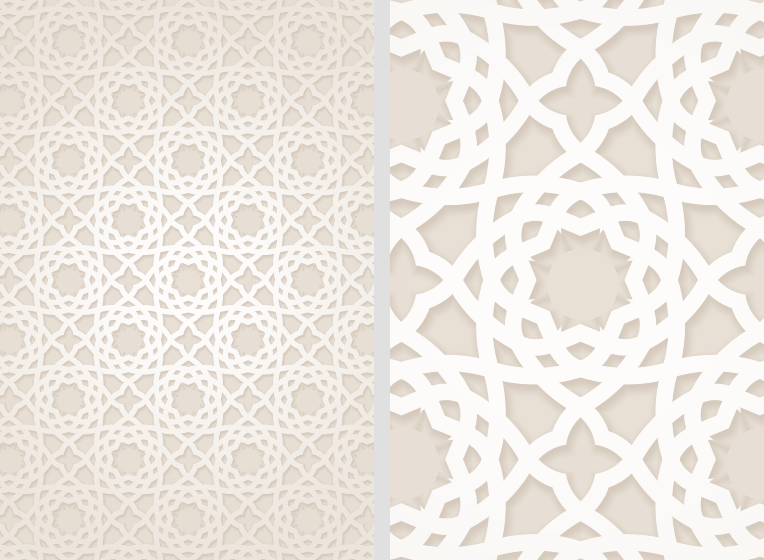
Left: the whole. Right: its middle third, enlarged.
A Shadertoy shader for this pattern:

```glsl
// Pale raised lattice of eight-petal rosettes and quatrefoils with soft shadows.

const float UNIT = 0.1598;        // rosette-to-quatrefoil spacing, in canvas widths
const float HALF_WIDTH = 0.046;   // half the strand width, in lattice units
const float EIGHTH = 0.78539816;  // an eighth of a turn

vec2 polar(float radius, float angle) {
    return radius * vec2(cos(angle), sin(angle));
}

float ring(vec2 p, vec2 center, float radius) {
    return abs(length(p - center) - radius);
}

// Move to the nearest rosette; quatrefoils sit on the corners of its diamond.
vec2 diamondRepeat(vec2 p) {
    vec2 q = 0.5 * vec2(p.x + p.y, p.x - p.y);
    q -= round(q);
    return vec2(q.x + q.y, q.x - q.y);
}

// One petal side: a wide outer arc, then a tighter arc curling to the star.
float petals(float radius, float angle) {
    vec2 outerCenter = vec2(-0.023, -0.388);
    float outerRadius = 0.827;
    float d = ring(polar(radius, angle), outerCenter, outerRadius);
    d = min(d, ring(polar(radius, EIGHTH - angle), outerCenter, outerRadius));
    float curl = ring(polar(radius, EIGHTH + angle), vec2(0.25, 0.154), 0.222);
    return radius > 0.2 ? min(d, curl) : d;
}

// Outline of two crossed squares.
float star(float radius, float angle, float apothem) {
    return abs(radius * cos(angle + 0.5 * EIGHTH) - apothem);
}

// Four arms with pointed ends.
float quatrefoil(vec2 p) {
    vec2 center = vec2(0.043, -0.175);
    return ring(vec2(max(p.x, center.x), p.y), center, 0.305);
}

// Distance to the centre line of the nearest strand.
float lattice(vec2 p) {
    p = abs(diamondRepeat(p));
    if (p.y > p.x) p = p.yx;
    float radius = length(p);
    float angle = atan(p.y, max(p.x, 1e-5));
    angle = min(angle, EIGHTH - angle);
    float d = min(petals(radius, angle), star(radius, angle, 0.272));
    return min(d, quatrefoil(vec2(1.0 - p.x, p.y)));
}

// Darkness cast below and to the right of the strands.
float castShadow(vec2 p, vec2 offset, float blur) {
    return 1.0 - smoothstep(-0.02, blur, lattice(p - offset) - HALF_WIDTH);
}

void mainImage(out vec4 fragColor, in vec2 fragCoord) {
    vec2 uv = fragCoord / iResolution.xy;
    vec2 p = (fragCoord - 0.5 * iResolution.xy) / (iResolution.x * UNIT);
    p.x -= 0.02;
    float pixel = 1.0 / (iResolution.x * UNIT);

    // Light pools in the middle and fades towards the ends.
    float fade = smoothstep(0.1, 1.1, length((2.0 * uv - 1.0) * vec2(0.65, 1.0)));
    vec3 ground = mix(vec3(0.908, 0.876, 0.836), vec3(0.902, 0.868, 0.826), fade);
    vec3 strand = mix(vec3(0.992, 0.988, 0.983), vec3(0.925, 0.897, 0.862), fade);
    vec3 shade = vec3(0.80, 0.745, 0.69);

    // Recessed ground, shadow, then the raised strands.
    float shadow = castShadow(p, vec2(0.012, -0.024), 0.055);
    vec3 color = mix(ground, shade, 0.65 * shadow);
    float d = lattice(p) - HALF_WIDTH;
    float cover = 1.0 - smoothstep(-0.6 * pixel, 0.6 * pixel, d);
    fragColor = vec4(mix(color, strand, cover), 1.0);
}
```
